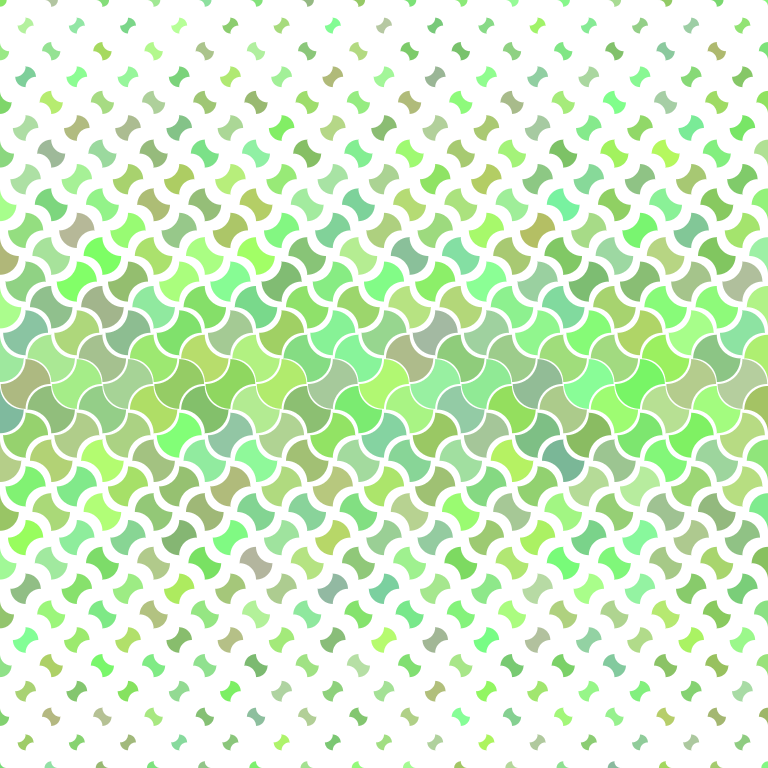
Reproduce this pattern procedurally as a Shadertoy shader.

```glsl
// Green halftone of interlocking axe-shaped tiles on white.
// Tiles sit on a checkerboard lattice, turn a quarter on alternate rows,
// and shrink with distance from the middle row; each has a hashed green.

#define CELLS 30.0            // lattice steps across the canvas
#define SCALE_MIDDLE 0.97     // tile size on the middle row
#define SCALE_EDGE 0.26       // tile size at top and bottom
#define DARK_GREEN vec3(0.47, 0.71, 0.37)
#define LIGHT_GREEN vec3(0.72, 1.00, 0.65)
#define BACKGROUND vec3(1.0)

float hash(vec2 p) {
    return fract(sin(dot(p, vec2(127.1, 311.7))) * 43758.5453);
}

// Unit disc with a neighbouring disc bitten out on two opposite sides
float axeTile(vec2 p) {
    vec2 bite = vec2(-1.0, 1.0);
    float bites = min(length(p - bite), length(p + bite));
    return max(length(p) - 1.0, 1.0 - bites);
}

vec3 tileColor(vec2 id) {
    vec3 random = vec3(hash(id), hash(id + 37.3), hash(id + 71.9));
    return mix(DARK_GREEN, LIGHT_GREEN, random);
}

void mainImage(out vec4 fragColor, in vec2 fragCoord) {
    vec2 p = fragCoord / iResolution.y * CELLS;
    float pixel = CELLS / iResolution.y;
    vec2 nearest = floor(p + 0.5);
    vec3 color = BACKGROUND;

    // Visit the lattice points whose tiles can reach this pixel
    for (int y = -1; y <= 1; y++) {
        for (int x = -1; x <= 1; x++) {
            vec2 id = nearest + vec2(x, y);
            if (mod(id.x + id.y, 2.0) > 0.5) continue;

            // Size follows the row
            float away = abs(id.y / CELLS - 0.5) * 2.0;
            float size = mix(SCALE_MIDDLE, SCALE_EDGE, away);

            // Mirroring even rows turns the tile a quarter
            vec2 local = p - id;
            if (mod(id.y, 2.0) < 0.5) local.x = -local.x;

            float dist = axeTile(local / size) * size;
            float cover = clamp(0.5 - dist / pixel, 0.0, 1.0);
            color = mix(color, tileColor(id), cover);
        }
    }
    fragColor = vec4(color, 1.0);
}
```
